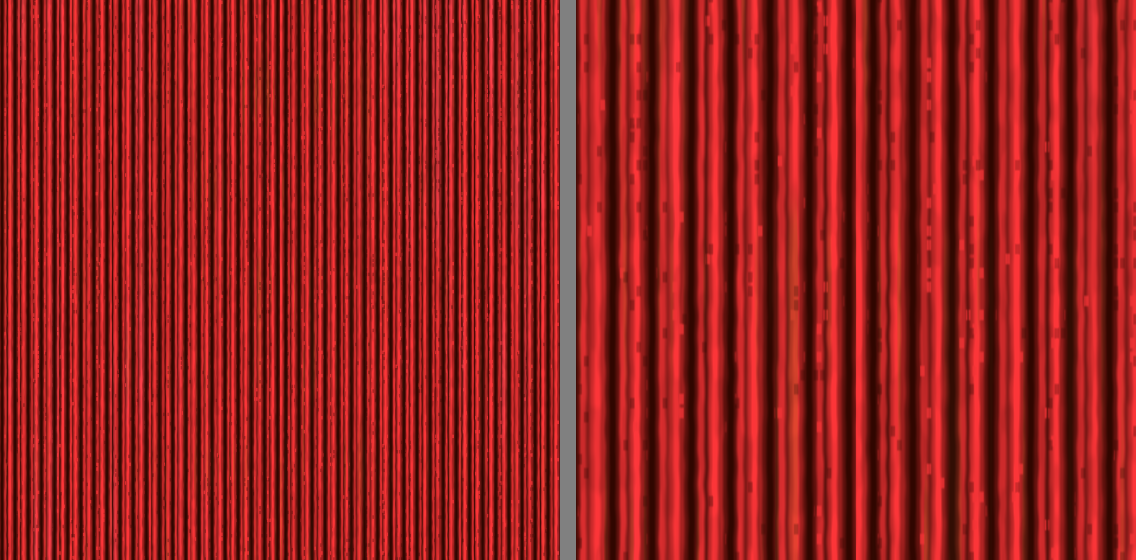
Left: the whole. Right: its middle third, enlarged.
Give the GLSL for this pattern, as a WebGL 1 fragment shader.

```glsl
precision highp float;

uniform vec2 u_resolution;

float hash(vec2 p) {
  vec3 q = fract(p.xyx * vec3(0.1031, 0.1030, 0.0973));
  q += dot(q, q.yzx + 33.33);
  return fract((q.x + q.y) * q.z);
}

float valueNoise(vec2 p) {
  vec2 cell = floor(p);
  vec2 f = fract(p);
  f = f * f * (3.0 - 2.0 * f);
  float low = mix(hash(cell), hash(cell + vec2(1.0, 0.0)), f.x);
  float high = mix(hash(cell + vec2(0.0, 1.0)), hash(cell + 1.0), f.x);
  return mix(low, high, f.y);
}

float bell(float d, float width) {
  return exp(-d * d / (width * width));
}

float edge(float at, float t) {
  return smoothstep(at - 0.055, at + 0.055, t);
}

// Soft-edged dashes, dense in some columns and absent in others
float dashes(vec2 p, float seed) {
  vec2 cell = floor(p);
  vec2 f = abs(fract(p) - 0.5);
  float column = hash(vec2(cell.x, seed));
  float present = step(hash(cell + seed), 0.2 * column * column * column);
  return present * (1.0 - smoothstep(0.2, 0.5, f.x)) * (1.0 - smoothstep(0.25, 0.5, f.y));
}

// Brightness across one rib: stepped bands from gap to gap
float ribProfile(float t, float id, float grooveDepth) {
  float shift = 0.06 * (hash(vec2(id, 3.0)) - 0.5);
  float left = 0.72 + 0.16 * hash(vec2(id, 7.0));
  float right = 0.92 + 0.16 * hash(vec2(id, 11.0));
  float shelf = 0.48 + 0.2 * hash(vec2(id, 17.0));
  float groove = left * (1.0 - grooveDepth);
  float light = 0.25 * edge(0.09, t);
  light = mix(light, left, edge(0.19 + shift * 0.5, t));
  light = mix(light, groove, edge(0.36 + shift, t));
  light = mix(light, 0.74, edge(0.46 + shift, t));
  light = mix(light, right, edge(0.56 + shift, t));
  light = mix(light, shelf, edge(0.71 + shift, t));
  light = mix(light, 0.24, edge(0.83 + shift * 0.5, t));
  return light * (1.0 - edge(0.92, t));
}

void main() {
  vec2 uv = gl_FragCoord.xy / u_resolution;
  float centre = bell(uv.x - 0.5, 0.2);

  // Two panels of ribs, out of step where they meet
  float panel = step(0.5, uv.x);
  float ribs = uv.x * 42.67 - 0.15 + panel * (39.0 - 0.62);
  float id = floor(ribs);

  // Slightly ragged band edges
  float ragged = 0.035 * (valueNoise(vec2(ribs * 6.0 + 40.0, uv.y * 90.0)) - 0.5);
  float grooveDepth = mix(0.45, 0.95, hash(vec2(id, 29.0))) * (1.0 - 0.25 * centre);
  float light = ribProfile(fract(ribs) + ragged, id, grooveDepth);

  // Long streaks and fine grain running down the ribs
  float streak = valueNoise(vec2(ribs * 6.0, uv.y * 10.0));
  float grain = smoothstep(0.3, 0.7, valueNoise(vec2(ribs * 6.0 + 70.0, uv.y * 60.0)));
  light *= 0.87 + 0.17 * streak + 0.1 * grain;

  // Chips: bright and dark dashes on the rounded body
  vec2 chipGrid = vec2(ribs * 6.0, uv.y * 120.0);
  light = mix(light, 1.0, 0.75 * dashes(chipGrid, 41.0) * smoothstep(0.1, 0.5, light));
  light *= 1.0 - 0.3 * dashes(chipGrid + vec2(0.5, 0.3), 83.0);

  vec3 color = mix(vec3(0.19, 0.025, 0.0), vec3(0.95, 0.2, 0.21), clamp(light, 0.0, 1.05));

  // Ochre wear, strongest near the seam, and faint pink at the sides
  float ochre = smoothstep(0.72, 0.95, valueNoise(vec2(ribs * 6.0 + 150.0, uv.y * 6.0)));
  color = mix(color, vec3(0.68, 0.3, 0.12) * (0.3 + 0.75 * light), ochre * (0.2 + 0.3 * centre));
  float pink = smoothstep(0.6, 0.95, valueNoise(vec2(ribs * 2.0 + 270.0, uv.y * 3.0)));
  color += vec3(0.0, 0.04, 0.07) * pink * light * (1.0 - centre);

  gl_FragColor = vec4(clamp(color, 0.0, 1.0), 1.0);
}
```
